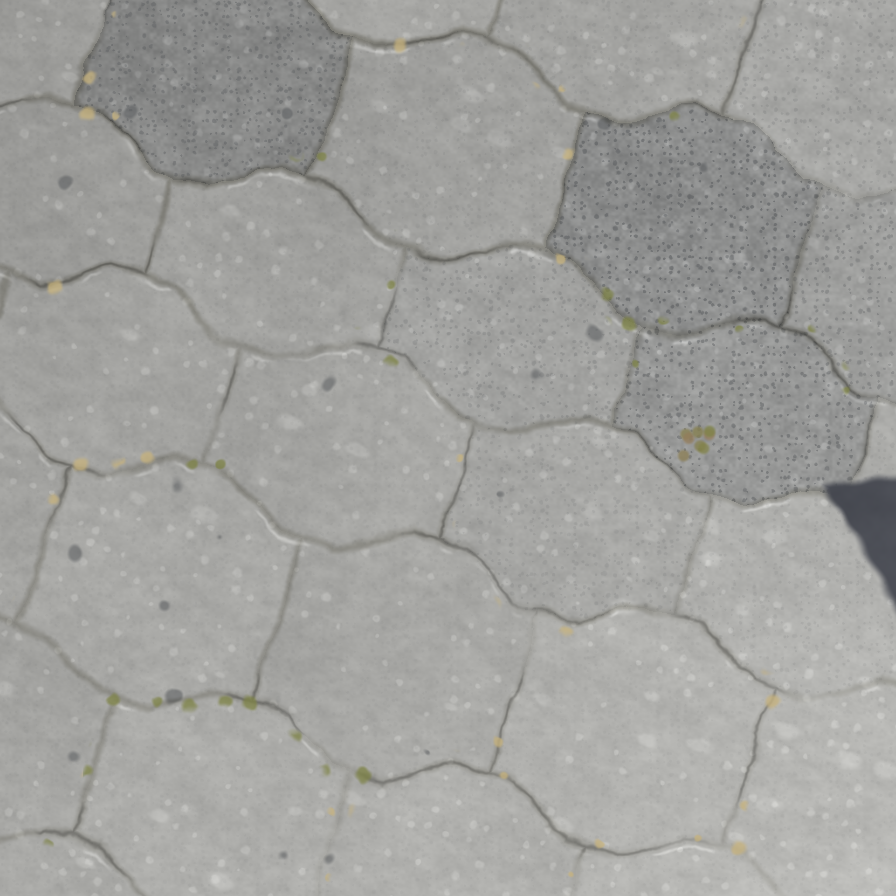
This texture is drawn by a WebGL 2 fragment shader. Its source:

```glsl
#version 300 es
precision highp float;
// Worn grey interlocking paving in slanted running bond, with grit, moss and a dark corner shadow.
uniform vec2 u_resolution;
out vec4 outColor;

#define PITCH 0.2747      // stone length along a row
#define ROW_PITCH 0.1953  // mean row height
#define ROW_STEP 0.1302   // sideways shift from row to row
#define ROW_ANGLE 0.307   // slant of the rows
#define BULGE 0.022       // wave height of the long joints
#define JOINT 0.0085      // half width of a joint
#define WOBBLE 0.016      // raggedness of the stone edges
#define GRAIN 0.075       // strength of the surface grain
#define DARKEN 0.105      // tone lost on the rough stones
#define TAU 6.28318

const vec3 STONE_TINT = vec3(1.0, 1.0, 0.983);
const vec3 JOINT_TINT = vec3(0.83, 0.825, 0.80);
const vec3 PIT = vec3(0.35, 0.36, 0.37);
const vec3 STRAW = vec3(0.78, 0.70, 0.49);
const vec3 MOSS = vec3(0.49, 0.51, 0.27);
const vec3 SHADOW = vec3(0.29, 0.30, 0.33);

float hash(vec2 p) { return fract(sin(dot(p, vec2(127.1, 311.7))) * 43758.5453); }

float noise(vec2 p) {
  vec2 i = floor(p), f = fract(p);
  f = f * f * (3.0 - 2.0 * f);
  return mix(mix(hash(i), hash(i + vec2(1, 0)), f.x),
             mix(hash(i + vec2(0, 1)), hash(i + vec2(1, 1)), f.x), f.y);
}

float fbm(vec2 p) {
  float sum = 0.0, weight = 0.5;
  for (int i = 0; i < 4; i++) {
    sum += weight * noise(p);
    p = p * 2.1 + 17.3;
    weight *= 0.5;
  }
  return sum / 0.9375;
}

// Soft dots of random size, one per grid cell at most
float dots(vec2 p, float cells, float chance, float radius) {
  vec2 cell = floor(p * cells);
  vec2 centre = 0.3 + 0.4 * vec2(hash(cell + 3.1), hash(cell + 8.7));
  float r = radius * mix(0.45, 1.0, hash(cell + 5.3));
  float dist = length(fract(p * cells) - centre) + 0.12 * (noise(p * cells * 5.0) - 0.5);
  return step(hash(cell + 1.9), chance) * (1.0 - smoothstep(r * 0.4, r, dist));
}

float rowEdge(float row) { return -0.113 + ROW_PITCH * row + 0.0268 * sin(1.571 * row + 0.45); }
float rowShift(float row) { return 0.1146 + ROW_STEP * row; }
float blob(vec2 p, vec2 centre, float radius) {
  vec2 d = (p - centre) / radius;
  return exp(-dot(d, d));
}

void main() {
  vec2 p = gl_FragCoord.xy / u_resolution;
  p.y = 1.0 - p.y; // y runs downward, as the rows do
  vec2 along = vec2(cos(ROW_ANGLE), sin(ROW_ANGLE)), across = vec2(-along.y, along.x);
  vec2 q = vec2(dot(p, along), dot(p, across));
  vec2 ragged = q + WOBBLE * (vec2(fbm(p * 26.0), fbm(p * 26.0 + 40.0)) - 0.5);

  // Find the row and the nearest wavy long joint
  float row = -3.0, jointDist = 1.0, below = 1.0;
  for (float k = -2.0; k < 7.0; k++) {
    float wave = cos(TAU * (ragged.x - rowShift(k - 1.0)) / PITCH);
    float offset = ragged.y - rowEdge(k) + BULGE * clamp(1.3 * wave, -1.0, 1.0);
    if (offset > 0.0) { row = k; below = offset; }
    jointDist = min(jointDist, abs(offset));
  }

  // Find the stone in the row and its short joints
  float slot = (ragged.x - rowShift(row)) / PITCH;
  float endDist = (0.5 - abs(fract(slot) - 0.5)) * PITCH;
  jointDist = min(jointDist, endDist * 1.15);
  vec2 stone = vec2(floor(slot), row);
  vec2 middle = along * (rowShift(row) + (stone.x + 0.5) * PITCH)
              + across * 0.5 * (rowEdge(row) + rowEdge(row + 1.0));

  // Stone tone: light toward the lower right, rough dark stones at upper right
  float rough = min(1.0, 1.25 * blob(middle, vec2(0.82, 0.32), 0.22)
                       + 0.75 * blob(middle, vec2(0.26, 0.09), 0.12));
  float tone = 0.605 + 0.06 * (p.x + p.y) + 0.025 * (hash(stone) - 0.5) - DARKEN * rough;
  tone += 0.05 * (fbm(q * 7.0) - 0.5);
  tone += GRAIN * (1.0 + 0.6 * rough) * (fbm(q * vec2(55.0, 80.0)) - 0.5);
  tone += 0.045 * (noise(p * 260.0) - 0.5) * (0.5 + rough);
  vec3 color = tone * STONE_TINT + vec3(-0.004, 0.0, 0.008) * rough;

  // Pits, pale flecks and a few larger stains
  float pits = max(dots(p, 85.0, 0.45, 0.32), dots(p + 0.37, 130.0, 0.4, 0.38));
  color = mix(color, PIT, pits * (0.05 + 0.5 * rough));
  color += 0.06 * dots(q + 0.21, 48.0, 0.28, 0.34);
  color += 0.05 * dots(q * vec2(0.6, 1.0) + 0.5, 24.0, 0.15, 0.3);
  color = mix(color, PIT, 0.55 * dots(p + 0.13, 17.0, 0.06, 0.2));

  // Joints, silted up in places, with a chipped bright rim
  float silt = smoothstep(0.25, 0.65, fbm(p * 9.0 + 5.0));
  float depth = mix(0.35, 1.0, silt) * mix(1.25, 0.75, p.y);
  float joint = 1.0 - smoothstep(0.0, JOINT, jointDist);
  color *= mix(vec3(1.0), JOINT_TINT, joint * depth);
  float crack = 1.0 - smoothstep(0.0, 0.0035, jointDist);
  color *= 1.0 - 0.2 * crack * smoothstep(0.5, 0.7, noise(p * 14.0 + 9.0));
  float rim = 1.0 - smoothstep(0.0, 0.004, abs(below - JOINT));
  color += 0.09 * rim * smoothstep(0.62, 0.8, noise(p * 38.0));

  // Straw and moss caught in the joints
  float litter = dots(p + 0.08, 26.0, 0.3, 0.3) * (1.0 - smoothstep(0.008, 0.018, jointDist));
  color = mix(color, mix(STRAW, MOSS, step(0.55, noise(p * 5.0))), 0.75 * litter);

  // Small tuft of leaves
  for (float i = 0.0; i < 8.0; i++) {
    vec2 leaf = vec2(0.777, 0.494) + 0.022 * (vec2(hash(vec2(i, 2)), hash(vec2(i, 7))) - 0.5) * vec2(1.5, 2.0);
    color = mix(color, mix(MOSS, vec3(0.60, 0.48, 0.38), hash(vec2(i, 4))), 0.75 * smoothstep(0.0085, 0.004, length(p - leaf)));
  }

  // Dark shadow wedge at the right border
  vec2 s = p - vec2(0.922, 0.545);
  float top = -s.y - 0.12 * s.x - 0.004, side = dot(s, vec2(-0.86, 0.51));
  float wedge = max(top, side) + 0.008 * (noise(p * 45.0) - 0.5);
  vec3 shade = SHADOW + 0.06 * (fbm(p * 30.0) - 0.5);
  color = mix(color, shade, 1.0 - smoothstep(-0.006, 0.006, wedge));
  outColor = vec4(color, 1.0);
}
```
